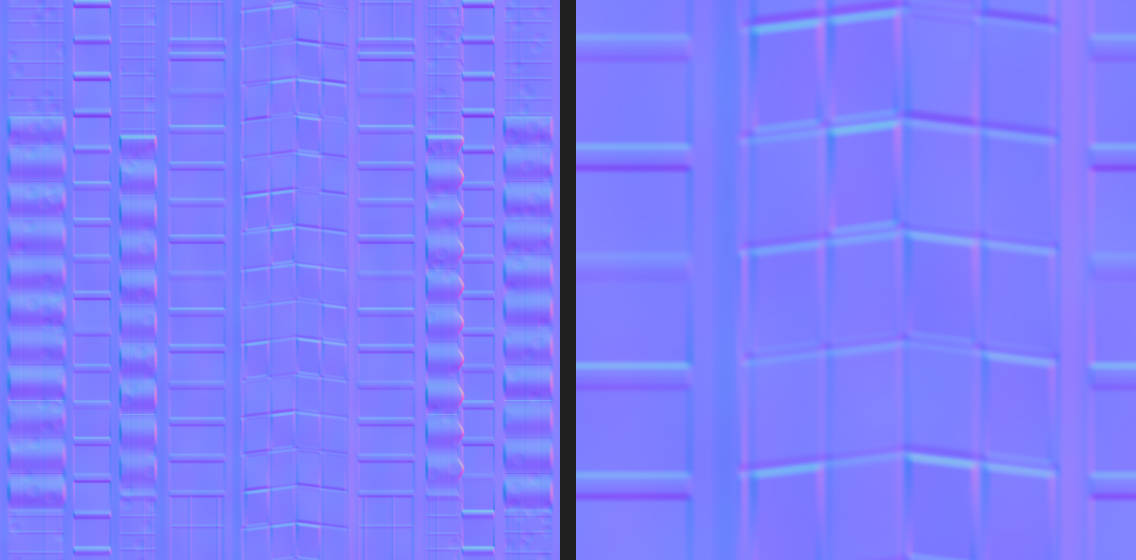
Left: the whole. Right: its middle third, enlarged.
Write a Shadertoy shader that draws this texture map.

```glsl
#define AXIS 0.528
#define PITCH 0.0652
#define ROLL_HEIGHT 0.0023
#define PANEL_DEPTH 0.0008
#define BAR_HEIGHT 0.0017
#define SEAM_DEPTH 0.0006
#define TERRACE_RISE 0.0015
#define TILT 0.07
#define DENT_DEPTH 0.0011
#define SWELL 0.00035
#define TAU 6.2831853

float hash(vec2 p) {
    return fract(sin(dot(p, vec2(127.1, 311.7))) * 43758.5);
}

float ridge(float d, float width) {
    return exp(-d * d / (width * width));
}

float band(float x, float lo, float hi, float soft) {
    return smoothstep(lo - soft, lo + soft, x) - smoothstep(hi - soft, hi + soft, x);
}

// Column coordinate: 0 at the outer edge, 1 at the edge nearer the axis
float across(float x, vec2 left, vec2 right) {
    vec2 span = x < AXIS ? left : right;
    return (x - span.x) / (span.y - span.x);
}

// Sparse round dents from cellular noise
float dents(vec2 p) {
    vec2 cell = floor(p);
    float depth = 0.0;
    for (int j = -1; j <= 1; j++)
    for (int i = -1; i <= 1; i++) {
        vec2 id = cell + vec2(i, j);
        vec2 center = id + vec2(hash(id), hash(id + 7.3));
        float present = step(0.72, hash(id + 19.1));
        depth = max(depth, present * smoothstep(0.55, 0.1, length(p - center)));
    }
    return depth;
}

// Padded rolls between two plain ends ruled with thin seams
float rollColumn(vec2 p, float u, float crest, float lo, float hi, float scallop) {
    float phase = (p.y - crest) / PITCH;
    float wave = cos(TAU * phase);
    float outer = -scallop * pow(0.5 + 0.5 * wave, 2.0);
    float body = band(u, outer, 1.0, 0.05);
    float padded = band(p.y, lo, hi, 0.005);
    float size = 0.85 + 0.3 * hash(vec2(floor(phase + 0.5), crest));
    float h = body * padded * (ROLL_HEIGHT * wave * size + 0.0012);

    float row = p.y / 0.0325;
    float offset = 0.5 + 0.4 * (hash(vec2(floor(row), crest)) - 0.5);
    float seams = ridge((fract(row) - offset) * 0.0325, 0.0024);
    seams += 0.7 * ridge(u - 0.66, 0.035) + 0.5 * ridge(u - 0.9, 0.03);
    h += 0.0004 * body * (1.0 - padded) * (seams - 1.0);
    h -= 0.00018 * body * padded * (ridge(u - 0.25, 0.025) + ridge(u - 0.6, 0.025));
    return h - DENT_DEPTH * 0.6 * body * dents(p * 42.0 + crest * 9.0);
}

// Sunken panels separated by raised bars
float panelColumn(vec2 p, float u, float start, float bar, float seed) {
    float row = (p.y - start) / PITCH;
    float t = fract(row);
    float body = band(u, 0.0, 1.0, 0.035);
    float sunk = body * band(t, 0.1, 0.9, 0.045);
    float lean = (hash(vec2(floor(row), seed)) - 0.5) * TILT;
    float rail = ridge(min(t, 1.0 - t) * PITCH, 0.0055);
    return sunk * (lean * (t - 0.5) * PITCH - PANEL_DEPTH) + body * bar * rail;
}

// Sunken window with a vertical pair of mullions and a crossbar
float window(vec2 p, float u, float lo, float hi, float crossbar) {
    float sunk = band(u, 0.02, 0.98, 0.035) * band(p.y, lo, hi, 0.003);
    float bars = ridge(u - 0.37, 0.025) + ridge(u - 0.88, 0.025);
    bars += ridge(p.y - crossbar, 0.0025);
    return sunk * (0.6 * PANEL_DEPTH * bars - PANEL_DEPTH);
}

// Pillowed tiles laid as a chevron
float chevron(vec2 p) {
    float x = p.x - AXIS;
    vec2 size = vec2(0.046, 0.0661);
    vec2 q = vec2(x, p.y + 0.125 * abs(x) - 0.927) / size;
    vec2 id = floor(q), f = fract(q);
    vec2 edge = min(f, 1.0 - f) * size;
    vec2 inside = smoothstep(vec2(0.0), vec2(0.007), edge);
    float lean = (hash(id) - 0.4) * TILT * 1.4;
    float h = inside.x * inside.y * lean * (f.y - 0.5) * size.y;
    h -= SEAM_DEPTH * (0.75 * ridge(edge.x, 0.0032) + ridge(edge.y, 0.0032));
    h -= 0.5 * DENT_DEPTH * dents(p * 17.0) * step(0.82, hash(id + 3.0)) * inside.x * inside.y;
    return h * band(p.x, 0.431, 0.620, 0.003);
}

float height(vec2 p) {
    // Terraces climbing from both sides to the axis
    float rises[5] = float[](0.010, 0.121, 0.206, 0.288, 0.423);
    float falls[5] = float[](0.990, 0.892, 0.821, 0.750, 0.627);
    float h = 0.0;
    for (int i = 0; i < 5; i++) {
        float rise = TERRACE_RISE * (i == 4 ? 1.6 : 1.0);
        h += rise * band(p.x, rises[i], falls[i], 0.010);
    }
    h += SWELL * (sin(TAU * (13.0 * p.x + sin(TAU * 2.0 * p.y) * 0.2))
        + sin(TAU * (7.0 * p.y + 3.0 * p.x)) + 0.5 * sin(TAU * (11.0 * p.y - 8.0 * p.x)));

    float a = across(p.x, vec2(0.016, 0.115), vec2(0.985, 0.901));
    float b = across(p.x, vec2(0.132, 0.197), vec2(0.882, 0.826));
    float c = across(p.x, vec2(0.215, 0.278), vec2(0.818, 0.762));
    float d = across(p.x, vec2(0.303, 0.401), vec2(0.739, 0.640));
    float side = step(AXIS, p.x);

    h += rollColumn(p, a, 0.708, 0.088, 0.792, 0.0);
    h += rollColumn(p, c, 0.684, 0.112, 0.756, 0.16 * side);
    float heavy = 1.0 - band(p.y, 0.10, 0.71, 0.015);
    h += panelColumn(p, b, 0.668, mix(0.0005, BAR_HEIGHT, heavy), 5.0 + side);
    float ladder = band(p.y, 0.114, 0.926, 0.003);
    h += ladder * panelColumn(p, d, 0.573, 0.0005, 8.0);
    h += window(p, d, 0.931, 1.03, 0.995) + window(p, d, -0.03, 0.113, 0.060);
    h += 0.0013 * band(d, -0.02, 1.02, 0.03) * ridge(p.y - 0.923, 0.006);
    return h + chevron(p);
}

void mainImage(out vec4 fragColor, in vec2 fragCoord) {
    vec2 p = fragCoord / iResolution.xy;
    vec2 e = vec2(max(0.0011, 0.5 / iResolution.y), 0.0);
    // Surface normal from central differences, packed as colour
    vec2 slope = vec2(height(p + e.xy) - height(p - e.xy),
                      height(p + e.yx) - height(p - e.yx)) / (2.0 * e.x);
    fragColor = vec4(normalize(vec3(-slope, 1.0)) * 0.5 + 0.5, 1.0);
}
```
